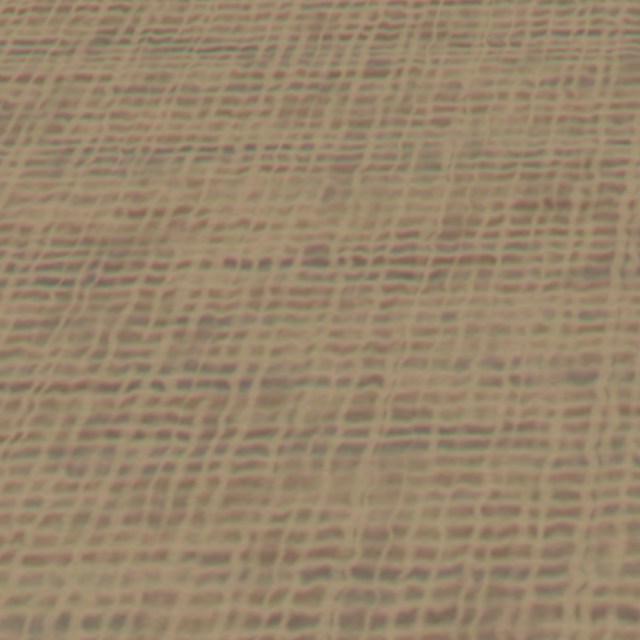
Write a Shadertoy shader that draws this texture.

```glsl
// Coarse woven cloth seen at a slant: pale warp threads lean and converge
// over soft weft rows whose gaps darken in dashes. Each colour channel is
// sampled at a slightly shifted height, giving pink and green fringes.

#define ROWS 43.0           // weft rows per canvas height at the centre
#define THREADS 28.0        // warp threads per canvas width at the centre
#define CONVERGE 0.38       // perspective narrowing per unit of height
#define VANISH_X 1.32       // horizontal position of the vanishing point
#define TILT 0.018          // rise of the rows from left to right
#define FRINGE 0.0017       // vertical shift between colour channels
#define GRAIN 0.026         // strength of the fine mottling
#define WARP_OPACITY 0.80   // how far the warp hides the weft
#define PALE vec3(0.655, 0.578, 0.459)
#define BROWN_DROP vec3(0.230, 0.245, 0.175)
#define SLATE_DROP vec3(0.285, 0.240, 0.135)

float hash(vec2 cell) {
    uvec2 q = uvec2(ivec2(floor(cell))) * uvec2(1597334673u, 3812015801u);
    uint n = (q.x ^ q.y) * 1597334673u;
    n = (n ^ (n >> 15)) * 2246822519u;
    n ^= n >> 13;
    return float(n >> 8) / 16777216.0;
}

float noise(vec2 p) {
    vec2 i = floor(p), f = fract(p);
    f = f * f * (3.0 - 2.0 * f);
    float low = mix(hash(i), hash(i + vec2(1, 0)), f.x);
    float high = mix(hash(i + vec2(0, 1)), hash(i + vec2(1, 1)), f.x);
    return mix(low, high, f.y);
}

// Canvas point to flat cloth coordinates
vec2 clothPoint(vec2 p) {
    float y = p.y - 0.5 - TILT * (p.x - 0.5);
    float scale = 1.0 - CONVERGE * y;
    return vec2(p.x - VANISH_X, y) / scale;
}

// Coverage by the irregular pale warp threads
float warpCover(vec2 cloth) {
    float x = cloth.x * THREADS;
    x += 0.35 * (noise(cloth * vec2(30.0, ROWS * 1.3)) - 0.5);
    float id = floor(x), cover = 0.0;
    for (float k = -1.0; k <= 1.0; k++) {
        float thread = id + k;
        float centre = thread + 0.5 + 0.7 * (hash(vec2(thread, 71)) - 0.5);
        float width = mix(0.04, 0.18, hash(vec2(thread, 72)));
        float body = 1.0 - smoothstep(width - 0.1, width + 0.2, abs(x - centre));
        float wear = noise(vec2(thread * 7.0 + 0.5, cloth.y * ROWS * 0.5));
        cover = max(cover, body * mix(0.35, 1.0, smoothstep(0.15, 0.6, wear)));
    }
    return cover;
}

// Colour taken away from the pale yarn by the weft gaps
vec3 weftDrop(vec2 p) {
    vec2 cloth = clothPoint(p);
    float y = cloth.y * ROWS;
    y += 0.9 * noise(vec2(3.5, y * 0.5));
    y += 0.35 * (noise(vec2(cloth.x * 48.0, y * 0.8)) - 0.5);
    float row = floor(y);

    // Gaps partly fill where neighbouring rows merge into slubs
    float slub = smoothstep(0.45, 0.85, noise(vec2(cloth.x * 14.0 + 70.0, y * 0.6)));
    float gap = smoothstep(0.0, 0.44, 0.5 - abs(fract(y) - 0.5));
    gap = mix(gap, 1.0, 0.12 + 0.4 * slub);

    // Broken dashes along each row, darker in some rows and bands
    float along = cloth.x + 40.0 * hash(vec2(row, 11));
    float dash = 0.6 * noise(vec2(along * 6.0, row + 300.0))
               + 0.4 * noise(vec2(along * 19.0, row + 400.0));
    float fuzz = noise(vec2(along * 75.0, row + 600.0));
    float patchy = noise(cloth * vec2(4.0, 9.0) + 30.0);
    float band = noise(vec2(8.5, cloth.y * 11.0 + 50.0));
    float strong = smoothstep(0.35, 0.95, hash(vec2(row, 12)) + 0.4 * (band - 0.5));
    float depth = 0.14 + 0.22 * dash + 0.26 * patchy + 0.26 * (fuzz - 0.5);
    depth += (0.08 + 0.40 * strong) * smoothstep(0.3, 0.65, dash);
    depth = min(depth, 0.5 + 0.4 * (depth - 0.5));

    float slate = mix(hash(vec2(row, 13)), noise(vec2(along * 8.0, row + 900.0)), 0.5);
    vec3 tint = mix(BROWN_DROP, SLATE_DROP, smoothstep(0.25, 0.75, slate));
    return tint * gap * depth * (1.0 - WARP_OPACITY * warpCover(cloth));
}

void mainImage(out vec4 fragColor, in vec2 fragCoord) {
    vec2 p = fragCoord / iResolution.xy;

    // Fringed weave
    vec2 shift = vec2(0.0, FRINGE);
    vec3 drop = vec3(weftDrop(p + shift).r, weftDrop(p - shift).g, weftDrop(p).b);
    vec3 colour = PALE - drop;

    // Soft mottling in brightness and hue
    colour += GRAIN * (noise(p * vec2(110.0, 170.0)) - 0.5);
    float hue = noise(p * vec2(38.0, 75.0) + 50.0) - 0.5;
    colour += hue * vec3(0.018, -0.014, 0.012);

    fragColor = vec4(colour, 1.0);
}
```
